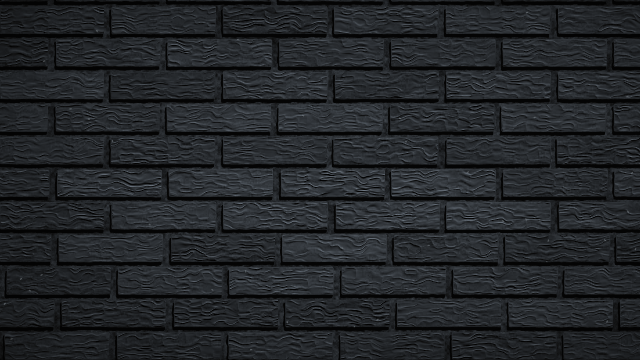
Write a Shadertoy shader that draws this texture.

```glsl
#define ROWS 11.05
#define BRICKS_PER_HEIGHT 3.224
#define BRICK_HALF vec2(0.1455, 0.0383)
#define CORNER 0.004
#define SHADOW_SHIFT vec2(-0.004, -0.009)
#define RIPPLE_SCALE vec2(30.0, 118.0)
#define RIPPLE_LIGHT 0.145
#define BRICK_TONE 0.166
#define MORTAR_TONE 0.135
#define SHADOW_TONE 0.015
#define TINT vec3(0.92, 1.0, 1.09)
#define SPECK_GRID 14.0

float hash(vec2 p) {
    vec3 q = fract(vec3(p.xyx) * 0.1031);
    q += dot(q, q.yzx + 33.33);
    return fract((q.x + q.y) * q.z);
}

float noise(vec2 p) {
    vec2 i = floor(p), f = fract(p);
    f = f * f * f * (f * (f * 6.0 - 15.0) + 10.0);
    return mix(mix(hash(i), hash(i + vec2(1, 0)), f.x),
               mix(hash(i + vec2(0, 1)), hash(i + 1.0), f.x), f.y);
}

float fbm(vec2 p) {
    float sum = 0.0, amp = 0.5;
    for (int i = 0; i < 4; i++) {
        sum += amp * noise(p);
        p = p * 2.03 + 17.1;
        amp *= 0.5;
    }
    return sum;
}

float roundedBox(vec2 p, vec2 halfSize, float radius) {
    vec2 q = abs(p) - halfSize + radius;
    return length(max(q, 0.0)) + min(max(q.x, q.y), 0.0) - radius;
}

// Height of the wavy, bark-like ridges pressed into a brick face
float ripple(vec2 p) {
    p.y += 0.016 * (noise(p * vec2(24.0, 30.0)) - 0.5);
    p.y += 0.006 * (noise(p * vec2(60.0, 50.0) + 9.0) - 0.5);
    float ridge = 1.0 - abs(2.0 * noise(p * RIPPLE_SCALE) - 1.0);
    return ridge * ridge + 0.55 * noise(p * RIPPLE_SCALE * 1.7 + 5.0);
}

// Sparse pale paint flecks
float specks(vec2 p, float pixel) {
    vec2 cell = floor(p * SPECK_GRID);
    vec2 center = 0.15 + 0.7 * vec2(hash(cell + 3.0), hash(cell + 8.0));
    vec2 d = (fract(p * SPECK_GRID) - center) / SPECK_GRID;
    float angle = 6.283 * hash(cell + 21.0);
    d = mat2(cos(angle), sin(angle), -sin(angle), cos(angle)) * d;
    d.x -= clamp(d.x, -0.0015, 0.0015);
    float present = step(0.88, hash(cell + 40.0));
    return present * (1.0 - smoothstep(0.0002, 0.0004 + pixel, length(d)));
}

void mainImage(out vec4 fragColor, in vec2 fragCoord) {
    vec2 p = fragCoord / iResolution.y;
    float pixel = 1.0 / iResolution.y;
    float aspect = iResolution.x / iResolution.y;

    // Running bond: alternate rows shift by half a brick, with a slight drift
    float down = (1.0 - p.y) * ROWS - 0.166;
    float row = floor(down);
    float along = p.x * BRICKS_PER_HEIGHT + 0.06 + 0.5 * mod(row, 2.0);
    along -= 0.05 * smoothstep(5.5, 8.5, row) + 0.02 * (hash(vec2(row, 5.0)) - 0.5);
    vec2 id = vec2(floor(along), row) + 20.0;
    vec2 local = vec2((fract(along) - 0.53) / BRICKS_PER_HEIGHT,
                      (0.455 - fract(down)) / ROWS);
    float seed = hash(id);

    // Brick outline, slightly uneven, and the shadow it casts down and left
    vec2 jitter = vec2(seed, hash(id + 31.0)) - 0.5;
    vec2 q = local - jitter * vec2(0.004, 0.001);
    q.y += q.x * 0.006 * (hash(id + 57.0) - 0.5);
    float wobble = 0.003 * (fbm(p * 60.0) - 0.47);
    float dist = roundedBox(q, BRICK_HALF, CORNER) + wobble;
    float shadowDist = roundedBox(q - SHADOW_SHIFT, BRICK_HALF, CORNER) + wobble * 2.0;
    float face = 1.0 - smoothstep(-pixel * 0.5, pixel * 0.5, dist);
    float shadow = 1.0 - smoothstep(-0.001, 0.001 + pixel * 0.5, shadowDist);

    // Ripples lit from above, calmer on some bricks
    vec2 grain = p + vec2(seed, jitter.y) * 13.0 + 3.0;
    float slope = ripple(grain) - ripple(grain + vec2(0.001, 0.003));
    float relief = RIPPLE_LIGHT * mix(0.8, 1.2, hash(id + 73.0));
    relief *= 0.65 + 0.8 * fbm(p * vec2(9.0, 16.0));
    relief *= smoothstep(0.0, 0.004, -dist);
    float brick = BRICK_TONE * (0.86 + 0.28 * hash(id + 11.0));
    brick += relief * slope + 0.04 * (fbm(p * 12.0) - 0.47);
    brick += 0.06 * (noise(p * 260.0) - 0.5) * noise(p * 40.0);

    // Worn rim: paler along the top, darker along the bottom
    float rim = smoothstep(-0.005, -0.001, dist);
    brick += rim * 0.03 * clamp(q.y / BRICK_HALF.y, -1.0, 1.0);

    // Rough mortar, with some joints filled darker than others
    float mortar = MORTAR_TONE + 0.2 * (fbm(p * 110.0) - 0.5);
    mortar *= 0.75 + 0.5 * noise(p * 9.0);
    mortar = mix(mortar, SHADOW_TONE, shadow);

    // Light falls off toward the borders
    vec2 fromCenter = (p - vec2(0.55 * aspect, 0.52)) / vec2(aspect, 1.0);
    float light = 1.19 - 1.15 * dot(fromCenter, fromCenter);
    float tone = max(mix(mortar, brick, face) * light, 0.012);
    vec3 color = tone * mix(vec3(1.0), TINT, smoothstep(0.02, 0.12, tone));
    color = mix(color, vec3(0.5, 0.53, 0.55), 0.5 * face * specks(p, pixel));
    fragColor = vec4(color, 1.0);
}
```
